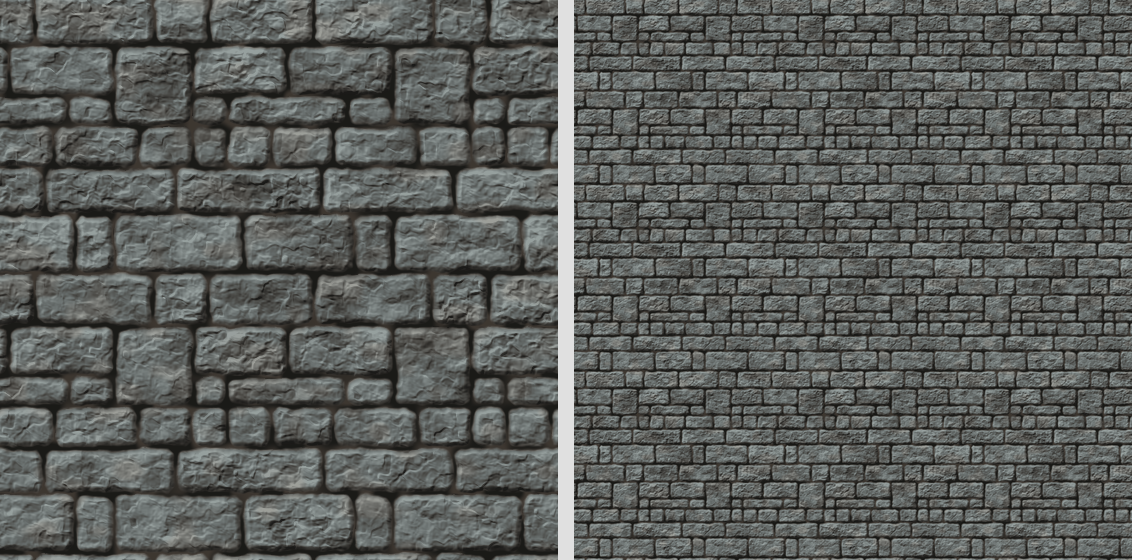
Left, the tile; right, the same tile 3 across and 3 down.
A WebGL 1 fragment shader for this texture:

```glsl
precision highp float;
uniform vec2 u_resolution;

float hash(vec2 p) {
  return fract(sin(dot(p, vec2(127.1, 311.7))) * 4375.85);
}

// Value noise that wraps after freq lattice cells
float noise(vec2 uv, vec2 freq) {
  vec2 p = uv * freq, i = floor(p), f = p - i;
  f = f * f * (3.0 - 2.0 * f);
  vec2 a = mod(i, freq), b = mod(i + 1.0, freq);
  return mix(mix(hash(a), hash(vec2(b.x, a.y)), f.x),
             mix(hash(vec2(a.x, b.y)), hash(b), f.x), f.y);
}

// Chipped stone: wrapped octaves broken by sharp-edged pits
float stone(vec2 uv) {
  uv += 0.007 * vec2(noise(uv, vec2(70.0)), noise(uv + 0.37, vec2(74.0)));
  vec2 freq = vec2(27.0, 37.0);
  float sum = 0.0, amp = 0.36;
  for (int i = 0; i < 4; i++) {
    sum += amp * noise(uv + 0.13 * float(i), freq);
    freq *= 2.0;
    amp *= 0.63;
  }
  float pits = 0.6 * noise(uv + 0.19, vec2(44.0, 60.0)) + 0.4 * noise(uv + 0.53, vec2(92.0, 118.0));
  return sum + 0.16 * smoothstep(0.36, 0.54, pits);
}

// Depth inside the nearest block; the courses repeat twice each way
float block(vec2 uv, out float id) {
  vec2 wobble = vec2(noise(uv, vec2(26.0)), noise(uv + 0.43, vec2(26.0))) - 0.5;
  wobble += 0.7 * (vec2(noise(uv, vec2(90.0)), noise(uv + 0.61, vec2(90.0))) - 0.5);
  vec2 p = uv * 2.0 - vec2(0.0, 0.026) + 0.011 * wobble;
  vec2 c = fract(p);

  // Course limits and its upright joints
  vec2 course = vec2(0.812, 1.0);
  vec4 joints = vec4(0.126, 0.551, 0.749, 0.749);
  float extra = 0.126;
  if (c.y < 0.212) {
    course = vec2(0.0, 0.212);
    joints = vec4(0.269, 0.408, 0.872, 0.872);
    extra = 0.269;
  } else if (c.y < 0.377) {
    course = vec2(0.212, 0.377);
    joints = vec4(0.159, 0.628, 0.159, 0.628);
    extra = 0.159;
  } else if (c.y < 0.525) {
    course = vec2(0.377, 0.525);
    joints = vec4(0.195, 0.497, 0.815, 0.972);
    extra = 0.691;
  } else if (c.y < 0.812) {
    bool tall = c.x > 0.41 && c.x < 0.691;
    bool low = c.y < 0.632;
    course = tall ? vec2(0.525, 0.812) : low ? vec2(0.525, 0.632) : vec2(0.632, 0.812);
    joints = low ? vec4(0.244, 0.41, 0.691, 0.813) : vec4(0.031, 0.41, 0.691, 0.691);
    extra = 0.41;
  }

  // Distances to the four sides
  vec4 l = fract(c.x - joints), r = fract(joints - c.x);
  float left = min(min(min(l.x, l.y), min(l.z, l.w)), fract(c.x - extra));
  float right = min(min(min(r.x, r.y), min(r.z, r.w)), fract(extra - c.x));
  vec2 side = vec2(min(left, right), min(c.y - course.x, course.y - c.y));
  vec2 corner = vec2(mod(floor((p.x - left) * 100.0 + 0.25), 200.0),
                     mod(floor(p.y), 2.0) + course.x);
  id = hash(corner);
  float gap = 0.001 + 0.008 * noise(uv + 0.71, vec2(30.0));
  return 0.036 - length(max(0.036 - side, 0.0)) - gap;
}

// Surface height: rounded rim plus rough face
float relief(vec2 uv, out float depth, out float id, out float face) {
  depth = block(uv, id);
  face = stone(uv + vec2(id, fract(id * 7.3)));
  float rim = smoothstep(-0.003, 0.022, depth);
  float rough = mix(0.65, 1.15, fract(id * 13.7));
  rough *= mix(0.6, 1.35, noise(uv, vec2(14.0, 18.0)));
  return 0.2 * rim + rough * face * mix(0.4, 1.0, rim);
}

void main() {
  vec2 uv = gl_FragCoord.xy / u_resolution;
  float depth, id, face, d2, id2, f2;
  float h = relief(uv, depth, id, face);
  float toLight = relief(uv + vec2(-0.0018, 0.003), d2, id2, f2);

  // Light from the upper left, with shaded rims
  float light = 0.42 + 0.07 * (id - 0.5) + 0.36 * (face - 0.54);
  light += 0.11 * (noise(uv + 0.33, vec2(13.0, 17.0)) - 0.5);
  light += clamp(1.15 * (h - toLight), -0.22, 0.16);
  light += 0.05 * (noise(uv, vec2(200.0)) - 0.5);
  light *= mix(0.7, 1.0, smoothstep(0.0, 0.022, depth));
  light = clamp(light, 0.1, 0.62);

  // Cool faces, warm weathering in patches and along the rims
  vec3 tint = mix(vec3(1.03, 1.01, 0.95), vec3(0.95, 1.01, 1.0), smoothstep(0.2, 0.45, light));
  float warm = 0.35 * smoothstep(0.55, 0.85, noise(uv + 0.27, vec2(20.0, 28.0)));
  warm = max(warm, 0.6 * (1.0 - smoothstep(0.0, 0.01, depth)));
  vec3 color = light * mix(tint, vec3(1.07, 0.99, 0.91), warm);

  // Joints: black hollows where wide, brown mortar where narrow
  float hollow = smoothstep(0.25, 0.6, noise(uv + 0.71, vec2(30.0)));
  vec3 joint = mix(vec3(0.24, 0.215, 0.19), vec3(0.1, 0.1, 0.09), hollow);
  color = mix(joint, color, smoothstep(-0.004, 0.005, depth));
  gl_FragColor = vec4(color, 1.0);
}
```
